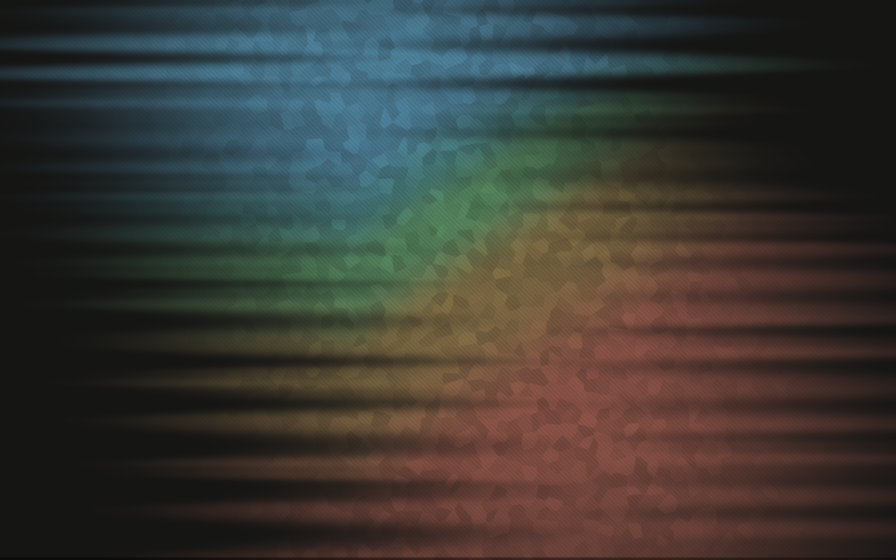
Reproduce this background procedurally as a Shadertoy shader.

```glsl
const float TAU = 6.2831853;
const vec3 SHADOW = vec3(0.083, 0.083, 0.080);
const vec3 BLUE   = vec3(0.28, 0.46, 0.55);
const vec3 TEAL   = vec3(0.26, 0.45, 0.45);
const vec3 GREEN  = vec3(0.31, 0.48, 0.34);
const vec3 OLIVE  = vec3(0.46, 0.39, 0.25);
const vec3 RED    = vec3(0.50, 0.30, 0.26);

vec3 hash3(vec2 p) {
    vec3 q = vec3(dot(p, vec2(127.1, 311.7)),
                  dot(p, vec2(269.5, 183.3)),
                  dot(p, vec2(419.2, 371.9)));
    return fract(sin(q) * 43758.5);
}

// Cellular tones, blended narrowly across cell borders
float cellTone(vec2 p, float sharpness) {
    vec2 base = floor(p);
    float total = 0.0, weightSum = 0.0;
    for (int j = -1; j <= 1; j++) {
        for (int i = -1; i <= 1; i++) {
            vec2 cell = base + vec2(i, j);
            vec3 h = hash3(cell);
            float weight = exp(-sharpness * distance(p, cell + h.xy));
            total += weight * h.z;
            weightSum += weight;
        }
    }
    return total / weightSum;
}

// Bell-shaped bump of height one
float bump(float x, float center, float width) {
    float d = (x - center) / width;
    return exp(-d * d);
}

// Colour bands that bend upward toward the right
vec3 spectrum(float x, float depth) {
    float bend = mix(0.5, 1.0, smoothstep(0.02, 0.25, depth));
    float t = depth + 1.05 * max(x - 0.40, 0.0) * bend;
    vec3 color = mix(BLUE, TEAL, smoothstep(0.27, 0.40, t));
    color = mix(color, GREEN, smoothstep(0.37, 0.49, t));
    color = mix(color, OLIVE, smoothstep(0.50, 0.66, t));
    return mix(color, RED, smoothstep(0.68, 0.95, t));
}

// Narrow crest at every whole value of the phase
float streak(float phase, float power) {
    return pow(0.5 + 0.5 * cos(TAU * phase), power);
}

float leftLight(float x, float depth) {
    float phase = (depth - 0.104) * 15.3 + 0.8 * sin(0.5 * TAU * (depth - 0.1) / 0.85);
    float strength = 0.20 + 0.75 * bump(depth, 0.10, 0.06) + 0.55 * smoothstep(0.4, 0.65, depth);
    float fine = 0.015 * sin(depth * 190.0 + 2.0 * sin(depth * 37.0));
    float corner = 0.08 * (1.0 - smoothstep(0.0, 0.07, depth));
    float edge = 0.15 + 0.19 * depth - 0.10 * bump(depth, 0.115, 0.07)
               + corner + fine + 0.22 * strength * streak(phase, 1.3);
    return smoothstep(edge - 0.23, edge + 0.23, x);
}

float rightLight(float x, float depth) {
    float phase = (depth - 0.077) * 15.5 - 0.65 * bump(depth, 0.31, 0.13);
    float strength = 0.30 + 0.65 * bump(depth, 0.11, 0.07) + 0.25 * bump(depth, 0.62, 0.12);
    float fine = 0.015 * sin(depth * 170.0 + 2.0 * sin(depth * 31.0));
    float edge = 0.67 + 0.24 * smoothstep(0.2, 0.55, depth)
               + 0.09 * bump(depth, 0.11, 0.05) + fine
               - 0.24 * strength * streak(phase, 1.3);
    return 1.0 - smoothstep(edge - 0.23, edge + 0.23, x);
}

// Fine diagonal weave, faded where it cannot be resolved
float hatch(vec2 p, float frequency, float pixel) {
    float visible = 1.0 - smoothstep(0.55, 0.80, frequency * pixel);
    return visible * sin(TAU * frequency * (p.x + p.y) * 0.7071);
}

void mainImage(out vec4 fragColor, in vec2 fragCoord) {
    vec2 uv = fragCoord / iResolution.xy;
    vec2 p = fragCoord / iResolution.y;
    float depth = 1.0 - uv.y;

    // Light between the two streaked shadows
    float light = leftLight(uv.x, depth) * rightLight(uv.x, depth);
    light *= 1.0 - 0.22 * smoothstep(0.75, 1.0, depth);
    light *= 1.0 - 0.15 * (1.0 - smoothstep(0.0, 0.08, depth));

    // Faceted surface, clearest near the middle
    float facetMask = smoothstep(0.12, 0.40, uv.x) * (1.0 - smoothstep(0.65, 0.95, uv.x));
    float facets = (cellTone(p * 44.0, 30.0) - 0.5) * mix(0.05, 0.23, facetMask);
    float weave = 0.045 * hatch(p, 165.0, 1.0 / iResolution.y);

    vec3 color = mix(SHADOW, spectrum(uv.x, depth), light * (1.0 + facets + weave));

    // Thin dark lower rim
    color *= mix(0.55, 1.0, smoothstep(0.002, 0.007, uv.y));
    fragColor = vec4(color, 1.0);
}
```
